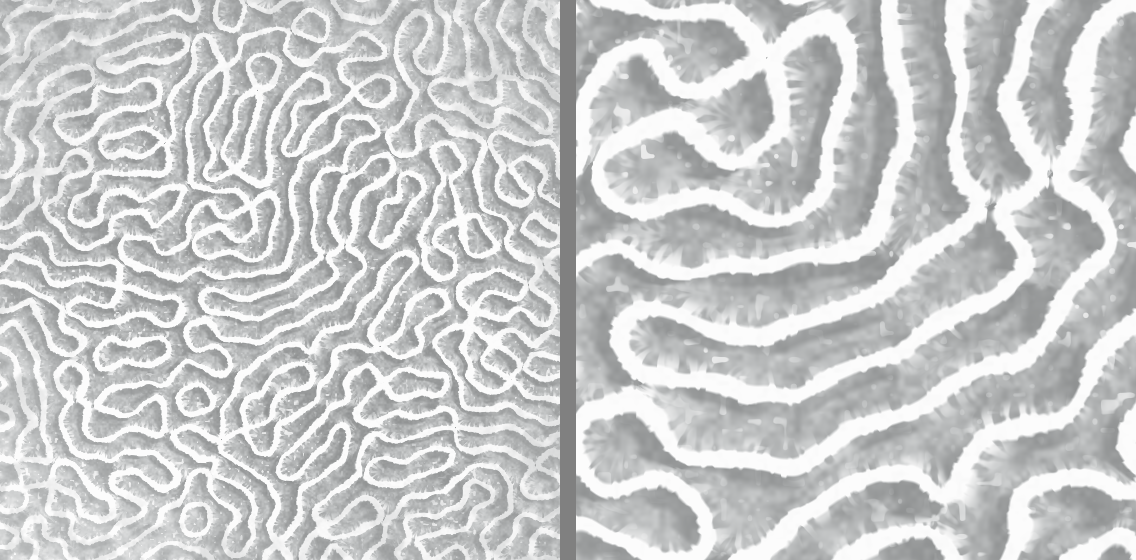
Left: the whole. Right: its middle third, enlarged.
Reproduce this texture procedurally as a Shadertoy shader.

```glsl
#define WAVES 13.5
#define CELLS 10.0
#define RIDGE_WIDTH 0.0047
#define SEPTA_FREQ 300.0
#define LIGHT_DIR vec2(0.86, 0.51)
#define FLOOR_TONE 0.70
#define SHADOW_DEPTH 0.12
#define RIDGE_TONE 0.99
#define HAZE 0.5
#define TAU 6.28319

float hash(vec2 p) {
    return fract(sin(dot(p, vec2(127.1, 311.7))) * 43758.5);
}

float noise(vec2 p) {
    vec2 i = floor(p), f = fract(p);
    f = f * f * (3.0 - 2.0 * f);
    return mix(mix(hash(i), hash(i + vec2(1, 0)), f.x),
               mix(hash(i + vec2(0, 1)), hash(i + vec2(1, 1)), f.x), f.y);
}

float fbm(vec2 p) {
    return 0.55 * noise(p) + 0.3 * noise(p * 2.1 + 7.0) + 0.15 * noise(p * 4.3 + 3.0);
}

// Sum of windowed waves in random directions: value and scaled gradient
vec3 meander(vec2 p) {
    vec2 q = p * CELLS, base = floor(q);
    float waveNumber = TAU * WAVES / CELLS;
    vec3 sum = vec3(0.0);
    for (int y = -2; y <= 2; y++)
    for (int x = -2; x <= 2; x++) {
        vec2 cell = base + vec2(x, y);
        vec2 r = q - cell - vec2(hash(cell), hash(cell + 31.7));
        float w = max(0.0, 1.0 - dot(r, r) / 4.0);
        float angle = TAU * hash(cell + 57.3);
        vec2 k = waveNumber * vec2(cos(angle), sin(angle));
        float phase = dot(k, r) + TAU * hash(cell + 83.9);
        vec2 slope = -w * w * k * sin(phase) - w * r * cos(phase);
        sum += vec3(w * w * cos(phase), slope / waveNumber);
    }
    return sum;
}

// Noise smeared along a direction: fine comb strokes
float strokes(vec2 p, vec2 dir) {
    float sum = 0.0;
    for (int i = -4; i <= 4; i++)
        sum += noise((p + dir * float(i) * 0.0017) * SEPTA_FREQ);
    return smoothstep(0.42, 0.62, sum / 9.0);
}

void mainImage(out vec4 fragColor, in vec2 fragCoord) {
    vec2 uv = fragCoord / min(iResolution.x, iResolution.y);
    float pixel = 1.0 / min(iResolution.x, iResolution.y);

    // Distance to the nearest ridge and the direction across it
    vec2 warp = vec2(noise(uv * 45.0), noise(uv * 45.0 + 19.0)) - 0.5;
    vec3 field = meander(uv + 0.008 * warp);
    float steep = length(field.yz);
    vec2 across = field.yz / (steep + 0.0001);
    float dist = abs(atan(field.x, steep + 0.02)) / (TAU * WAVES);
    float facing = dot(across, LIGHT_DIR) * sign(field.x);

    // Grainy valley floor
    float grain = noise(uv * 260.0) - 0.5;
    float mottle = fbm(uv * 75.0) - 0.5;
    float tone = FLOOR_TONE + 0.10 * grain + 0.16 * mottle;
    tone += 0.12 * (fbm(uv * 5.0) - 0.5);

    // Shaded wall on the side away from the light
    float shadow = smoothstep(0.0, 0.5, -facing) * (1.0 - smoothstep(0.011, 0.016, dist));
    tone = mix(tone, FLOOR_TONE - SHADOW_DEPTH + 0.05 * grain, 0.85 * shadow);

    // Septa combed down the lit wall
    float comb = strokes(uv, across);
    float wall = smoothstep(-0.35, 0.5, facing) * (1.0 - smoothstep(0.006, 0.016, dist));
    tone = mix(tone, 0.96, comb * wall * (0.45 + 0.55 * noise(uv * 22.0)));

    // Bright specks in loose clusters
    float cluster = smoothstep(0.4, 0.7, fbm(uv * 14.0 + 5.0));
    float speck = smoothstep(0.74, 0.88, noise(uv * 190.0 + 11.0));
    tone = mix(tone, 0.95, speck * (0.25 + 0.6 * cluster) * (1.0 - 0.8 * shadow));

    // White ridge crest with a ragged edge
    float halfWidth = RIDGE_WIDTH * (0.65 + 0.6 * noise(uv * 28.0 + 3.0) + 0.3 * comb);
    float soft = max(0.0011, 0.7 * pixel);
    float crest = 1.0 - smoothstep(halfWidth - soft, halfWidth + soft, dist);
    tone = mix(tone, RIDGE_TONE + 0.03 * grain, crest);

    // Patchy haze toward the borders, brightest at the lower left
    float edge = length(uv - vec2(0.54, 0.48)) + 0.3 * (fbm(uv * 6.0 + 2.0) - 0.5);
    float haze = HAZE * smoothstep(0.32, 0.65, edge);
    float patches = smoothstep(0.35, 0.65, fbm(uv * 38.0 + 9.0));
    tone = mix(tone, 0.70 + 0.22 * patches, haze);
    tone += 0.07 * (1.0 - smoothstep(0.0, 0.6, length(uv)));

    // Cool grey in the shade, neutral white on top
    vec3 tint = vec3(-0.006, 0.002, 0.004) * (1.0 - smoothstep(0.75, 1.0, tone));
    fragColor = vec4(clamp(vec3(tone) + tint, 0.0, 0.99), 1.0);
}
```
